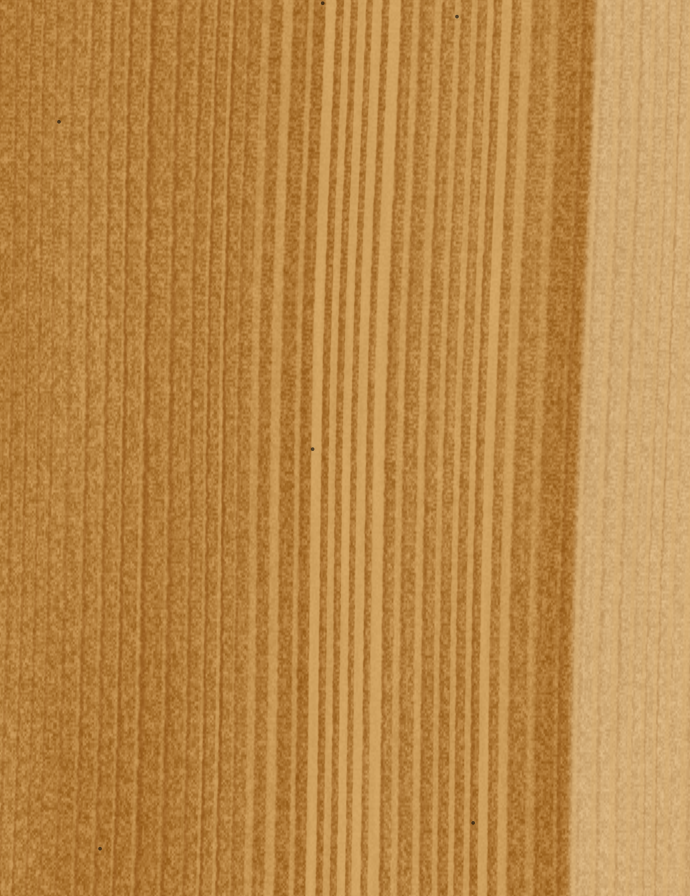
Reproduce this texture procedurally as a Shadertoy shader.

```glsl
#define RINGS 37.0
#define LEAN 0.026
#define SPECKLE 0.20
#define SAP_EDGE 0.842
#define GROUND vec3(0.695, 0.495, 0.235)
#define AMBER vec3(0.655, 0.430, 0.165)
#define LATEWOOD vec3(0.600, 0.365, 0.120)
#define PALE vec3(0.825, 0.645, 0.385)
#define SAPWOOD vec3(0.815, 0.665, 0.455)

float hash(vec2 p) {
    return fract(sin(dot(p, vec2(127.1, 311.7))) * 43758.5453);
}

float noise(vec2 p) {
    vec2 i = floor(p), f = fract(p);
    f = f * f * (3.0 - 2.0 * f);
    return mix(mix(hash(i), hash(i + vec2(1, 0)), f.x),
               mix(hash(i + vec2(0, 1)), hash(i + vec2(1, 1)), f.x), f.y);
}

// Soft-edged band of the given half width around zero
float band(float d, float halfWidth, float soft) {
    return 1.0 - smoothstep(halfWidth - soft, halfWidth + soft, abs(d));
}

void mainImage(out vec4 fragColor, in vec2 fragCoord) {
    vec2 p = fragCoord / iResolution.x;

    // Leaning, gently bowed grain
    float u = p.x - LEAN * (p.y - 0.65) - 0.004 * sin(p.y * 3.5 + p.x * 4.0);
    u += 0.003 * (noise(vec2(u * 6.0, p.y * 2.5)) - 0.5);

    // Zones across the board
    float sap = smoothstep(SAP_EDGE - 0.007, SAP_EDGE + 0.007, u);
    float striped = smoothstep(0.30, 0.44, u) * (1.0 - smoothstep(0.77, 0.80, u));
    float plain = (1.0 - striped) * (1.0 - sap);

    // Growth rings of uneven spacing and strength
    float r = u * RINGS + 1.4 * noise(vec2(u * 11.0, 3.0));
    float ring = floor(r), f = fract(r);
    float size = hash(vec2(ring, 1.0));
    float strength = hash(vec2(ring, 7.0));
    float ragged = 0.16 * (noise(p * vec2(70.0, 110.0)) - 0.5);

    // Ground tone, drifting slowly over the board
    float drift = noise(vec2(u * 9.0, p.y * 1.2 + 5.0));
    vec3 color = mix(AMBER, GROUND + 0.035, 0.25 + 0.75 * drift);
    color = mix(color, AMBER, 0.65 * band(u - 0.82, 0.025, 0.02));
    color = mix(color, SAPWOOD + 0.03 * (drift - 0.5), sap);

    // Mottled pores: coarse flecks over fine grit
    vec2 q = vec2(u, p.y);
    float flecks = noise(q * vec2(210.0, 150.0)) - 0.5;
    float grit = noise(q * vec2(390.0, 300.0) + 40.0) - 0.5;
    float pores = 0.55 * flecks + 0.75 * grit;
    color += SPECKLE * mix(1.0, 0.6, sap) * pores * vec3(0.85, 0.95, 1.0);

    // Dark latewood lines with ragged edges
    float halfWidth = mix(0.05, 0.10, size) + striped * mix(0.05, 0.22, size) + 0.06 * sap;
    float line = band(f - 0.53 - halfWidth + ragged, 0.09, 0.09);
    float lineAmount = mix(0.25, 0.85, strength) * (plain + 0.65 * striped + 0.28 * sap);
    color = mix(color, LATEWOOD + 0.06 * grit, line * lineAmount);

    // Smooth pale stripes
    float stripe = band(f - 0.42 + 0.25 * ragged, halfWidth, 0.07);
    float stripeAmount = plain * 0.55 * strength + striped * mix(0.65, 1.0, size) + sap * 0.6;
    vec3 stripeColor = mix(PALE, SAPWOOD + vec3(0.025, 0.015, -0.01), sap);
    stripeColor += 0.03 * (noise(vec2(u * 160.0, p.y * 8.0)) - 0.5) + 0.03 * grit;
    color = mix(color, stripeColor, stripe * stripeAmount);

    // A few tiny dark pits
    vec2 cell = floor(p * 5.0);
    vec2 center = 0.2 + 0.6 * vec2(hash(cell + 11.0), hash(cell + 23.0));
    float pit = 1.0 - smoothstep(0.008, 0.018, length(fract(p * 5.0) - center));
    color *= 1.0 - 0.6 * pit * step(0.88, hash(cell + 37.0));

    fragColor = vec4(clamp(color, 0.0, 1.0), 1.0);
}
```
